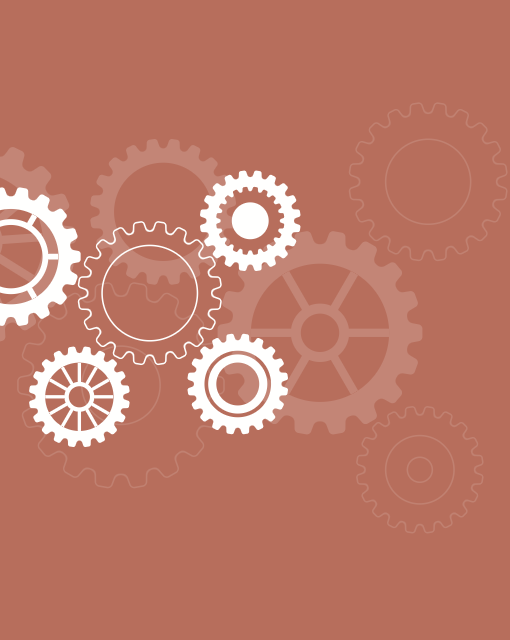
This background is drawn by a Shadertoy shader. Its source:

```glsl
// Flat gear wheels, solid and outlined, scattered over a terracotta ground.
#define GROUND vec3(0.718, 0.431, 0.361)
#define INK vec3(1.0, 1.0, 0.995)
#define FAINT_FILL 0.16
#define FAINT_LINE 0.13
#define LINE_HALF 0.0012
#define ROOT 0.865
#define TIP_HALF 0.215
#define TOOTH_SLOPE 0.19
#define NONE -1.0

const float TAU = 6.2831853;

// Signed distance to a toothed disc with a gap at the top.
float gear(vec2 p, float radius, float teeth) {
    float pitch = TAU / teeth;
    float r = length(p);
    float a = (fract(atan(p.x, p.y) / pitch) - 0.5) * pitch;
    vec2 q = r * vec2(cos(a), abs(sin(a)));

    // Tapered tooth with rounded corners
    float halfWidth = TIP_HALF * pitch * radius + TOOTH_SLOPE * (radius - q.x);
    float rounding = 0.035 * radius;
    vec2 side = vec2(q.x - radius, (q.y - halfWidth) * 0.98) + rounding;
    float tooth = length(max(side, 0.0)) + min(max(side.x, side.y), 0.0) - rounding;

    // Soft fillet between tooth and body
    float body = r - ROOT * radius;
    float fillet = 0.045 * radius;
    float h = max(fillet - abs(tooth - body), 0.0) / fillet;
    return min(tooth, body) - h * h * fillet * 0.25;
}

// Gear with a round opening, radial spokes and an annular hub.
float wheel(vec2 p, float radius, float teeth, float opening,
            float spokes, float spokeHalf, vec2 hub) {
    float r = length(p);
    float d = max(gear(p, radius, teeth), opening - r);
    float step_ = TAU / spokes;
    float a = (fract(atan(p.y, p.x) / step_ + 0.5) - 0.5) * step_;
    d = min(d, max(r * abs(sin(a)) - spokeHalf, r - opening));
    return max(min(d, r - hub.x), hub.y - r);
}

// Gear contour with one inner circle.
float outline(vec2 p, float radius, float teeth, float circle) {
    return min(abs(gear(p, radius, teeth)), abs(length(p) - circle)) - LINE_HALF;
}

float coverage(float d) {
    return clamp(0.5 - d * iResolution.y, 0.0, 1.0);
}

vec2 turn(vec2 p, float angle) {
    float c = cos(angle), s = sin(angle);
    return vec2(c * p.x + s * p.y, c * p.y - s * p.x);
}

void mainImage(out vec4 fragColor, in vec2 fragCoord) {
    vec2 p = fragCoord / iResolution.y;
    vec2 noHub = vec2(NONE);
    vec3 color = GROUND;

    // Faint solid gears
    float faint = wheel(p - vec2(0.255, 0.669), 0.1146, 20.0, 0.0768, 1.0, NONE, noHub);
    faint = min(faint, wheel(turn(p - vec2(-0.042, 0.622), 0.07),
                             0.161, 18.0, 0.109, 10.0, 0.0065, vec2(0.046, 0.030)));
    faint = min(faint, wheel(p - vec2(0.500, 0.480),
                             0.160, 18.0, 0.108, 6.0, 0.0065, vec2(0.0456, 0.030)));
    color = mix(color, INK, FAINT_FILL * coverage(faint));

    // Faint outlined gears
    vec2 lowerRight = p - vec2(0.656, 0.266);
    float lines = outline(p - vec2(0.669, 0.716), 0.1237, 20.0, 0.0664);
    lines = min(lines, outline(lowerRight, 0.099, 20.0, 0.0534));
    lines = min(lines, abs(length(lowerRight) - 0.0195) - LINE_HALF);
    lines = min(lines, outline(p - vec2(0.189, 0.398), 0.161, 18.0, 0.0612));
    color = mix(color, INK, FAINT_LINE * coverage(lines));

    // Bright spoked and ringed gears
    float bright = wheel(p - vec2(0.017, 0.599),
                         0.109, 18.0, 0.0745, 6.0, 0.0045, vec2(0.0586, 0.0495));
    bright = min(bright, wheel(p - vec2(0.3715, 0.400),
                               0.079, 20.0, 0.052, 1.0, NONE, vec2(0.0462, 0.0335)));
    bright = min(bright, wheel(p - vec2(0.124, 0.380),
                               0.079, 20.0, 0.0534, 12.0, 0.0026, vec2(0.0234, 0.0165)));

    // Bright gear with a toothed opening and a solid core
    vec2 core = p - vec2(0.391, 0.655);
    float toothedRing = max(gear(core, 0.079, 20.0), -gear(core, 0.0534, 20.0));
    bright = min(bright, min(toothedRing, length(core) - 0.0288));

    // Bright outlined gear
    bright = min(bright, outline(p - vec2(0.234, 0.542), 0.112, 20.0, 0.0745));
    color = mix(color, INK, coverage(bright));

    fragColor = vec4(color, 1.0);
}
```
